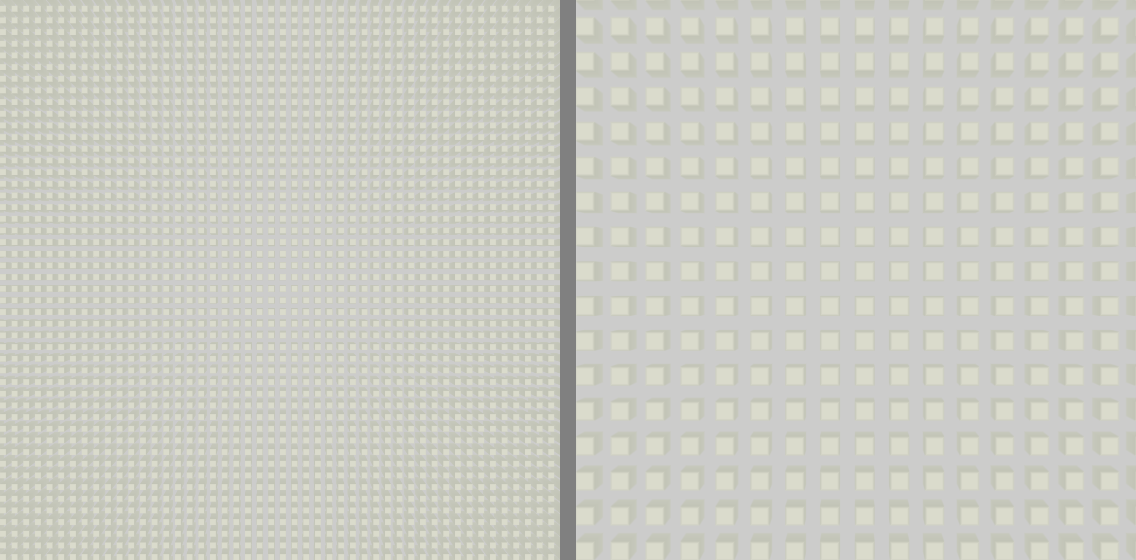
Left, the full canvas; right, a detail of the centre.
Give the GLSL for this pattern, as a WebGL 1 fragment shader.

```glsl
precision highp float;

uniform vec2 u_resolution;

#define REPEATS 48.0
#define POST_SIDE 0.5
#define LEAN 1.68
#define LAYERS 24
#define EDGE_SOFTNESS 0.05
#define FLOOR_COLOR vec3(0.800, 0.800, 0.795)
#define WALL_DEEP vec3(0.778, 0.785, 0.738)
#define WALL_HIGH vec3(0.758, 0.766, 0.712)
#define TOP_COLOR vec3(0.855, 0.858, 0.800)

// Coverage of the square posts; each sits in the lower left of its cell.
float postMask(vec2 cell, float softness) {
  vec2 offset = abs(fract(cell - 0.5 * POST_SIDE + 0.5) - 0.5);
  float dist = max(offset.x, offset.y) - 0.5 * POST_SIDE;
  return 1.0 - smoothstep(-softness, softness, dist);
}

void main() {
  vec2 uv = gl_FragCoord.xy / u_resolution;
  vec2 cell = uv * REPEATS;
  float pixel = REPEATS / min(u_resolution.x, u_resolution.y);
  float softness = max(EDGE_SOFTNESS, 0.6 * pixel);

  // Perspective draws the foot of each post toward the centre.
  vec2 lean = (uv - 0.5) * LEAN;

  // Stack the wall slices from the floor upward.
  vec3 color = FLOOR_COLOR;
  for (int i = 0; i < LAYERS; i++) {
    float height = float(i) / float(LAYERS);
    vec2 slice = cell + lean * (1.0 - height);
    vec3 wall = mix(WALL_DEEP, WALL_HIGH, height);
    color = mix(color, wall, postMask(slice, softness));
  }

  // Lit top faces form an exact, seamless grid.
  color = mix(color, TOP_COLOR, postMask(cell, softness));
  gl_FragColor = vec4(color, 1.0);
}
```
